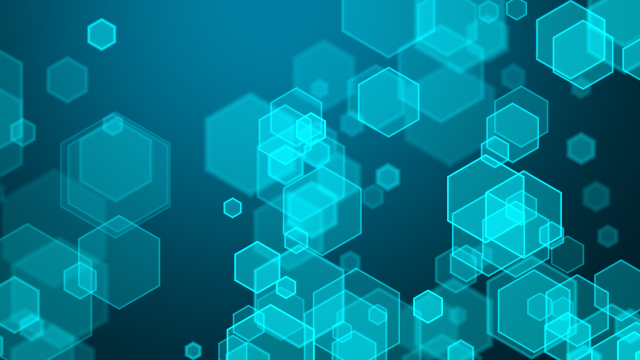
This background is drawn by a Shadertoy shader. Its source:

```glsl
// Glowing translucent cyan hexagons in loose clusters over a dark teal gradient.

// Lengths are in canvas heights.
const vec3 DARK_TEAL = vec3(0.0, 0.07, 0.10);
const vec3 GLOW_BLUE = vec3(0.0, 0.50, 0.64);
const vec3 HEX_CYAN = vec3(0.02, 1.13, 1.19);
const vec2 GLOW_CENTER = vec2(0.75, 1.0);
const float GLOW_FALLOFF = 1.3;

const int HEXES_PER_CLUSTER = 10;
const float MIN_RADIUS = 0.024;
const float MAX_RADIUS = 0.150;
const float SIZE_BIAS = 1.3;
const float LEFT_ENLARGE = 0.45;
const float MAX_BLUR = 0.013;
const float LINE_WIDTH = 0.0024;
const float EDGE_GAIN = 2.1;
const float STRAY_SHARE = 0.18;

// Each cluster: center x, center y, spread, opacity.
const int CLUSTER_COUNT = 11;
const vec4 CLUSTERS[CLUSTER_COUNT] = vec4[](
    vec4(1.18, 0.83, 0.24, 0.27),
    vec4(0.91, 0.67, 0.18, 0.31),
    vec4(1.60, 0.82, 0.22, 0.24),
    vec4(1.52, 0.50, 0.21, 0.25),
    vec4(1.39, 0.28, 0.18, 0.26),
    vec4(0.66, 0.20, 0.23, 0.25),
    vec4(1.70, 0.07, 0.17, 0.29),
    vec4(0.20, 0.10, 0.25, 0.19),
    vec4(0.11, 0.60, 0.26, 0.13),
    vec4(1.12, 0.05, 0.18, 0.25),
    vec4(0.85, 0.46, 0.23, 0.24));

// Integer hash giving three values in 0..1.
vec3 hash3(uvec3 v) {
    v = v * 1664525u + 1013904223u;
    v.x += v.y * v.z;
    v.y += v.z * v.x;
    v.z += v.x * v.y;
    v ^= v >> 16u;
    v.x += v.y * v.z;
    v.y += v.z * v.x;
    v.z += v.x * v.y;
    return vec3(v >> 8u) / 16777216.0;
}

// Signed distance to a hexagon standing on a corner.
float hexDistance(vec2 p, float radius) {
    p = abs(p);
    return max(p.x, dot(p, vec2(0.5, 0.866))) - 0.866 * radius;
}

// Opacity of one pane: flat fill plus a rim that fades with blur.
float hexOpacity(vec2 p, float radius, float blurAmount, float opacity, float pixel) {
    float soft = max(blurAmount * MAX_BLUR, 0.7 * pixel);
    float d = hexDistance(p, radius);
    float fill = 1.0 - smoothstep(-soft, soft, d);
    float rim = 1.0 - smoothstep(0.0, LINE_WIDTH + soft, abs(d + LINE_WIDTH));
    float rimOpacity = opacity * EDGE_GAIN * mix(1.0, 0.12, sqrt(blurAmount));
    return clamp(opacity * fill + rimOpacity * rim, 0.0, 0.9);
}

void mainImage(out vec4 fragColor, in vec2 fragCoord) {
    float pixel = 1.0 / iResolution.y;
    float aspect = iResolution.x * pixel;
    vec2 p = fragCoord * pixel;

    // Background glow from the top edge
    vec2 toGlow = p - GLOW_CENTER;
    vec3 color = mix(DARK_TEAL, GLOW_BLUE, exp(-GLOW_FALLOFF * dot(toGlow, toGlow)));

    // Hexagons scattered around each cluster, with a few strays
    for (int c = 0; c < CLUSTER_COUNT; c++) {
        vec4 cluster = CLUSTERS[c];
        for (int i = 0; i < HEXES_PER_CLUSTER; i++) {
            vec3 place = hash3(uvec3(c, i, 7));
            vec3 look = hash3(uvec3(c, i, 23));

            float angle = 6.2832 * place.x;
            vec2 center = cluster.xy
                + cluster.z * sqrt(place.y) * vec2(cos(angle), sin(angle));
            float radius = mix(MIN_RADIUS, MAX_RADIUS, pow(look.x, SIZE_BIAS));
            if (place.z < STRAY_SHARE) {
                center = place.xy * vec2(aspect, 1.0);
                radius = mix(MIN_RADIUS, 0.4 * MAX_RADIUS, look.x);
            }

            // Panes on the left are larger and further out of focus
            float left = 1.0 - smoothstep(0.1, 0.5, center.x);
            radius *= 1.0 + LEFT_ENLARGE * left;
            float blurAmount = mix(look.y * look.y, 1.0, 0.25 * left);
            float opacity = cluster.w * mix(0.55, 1.35, look.z);

            color = mix(color, HEX_CYAN,
                hexOpacity(p - center, radius, blurAmount, opacity, pixel));
        }
    }

    fragColor = vec4(clamp(color, 0.0, 1.0), 1.0);
}
```
